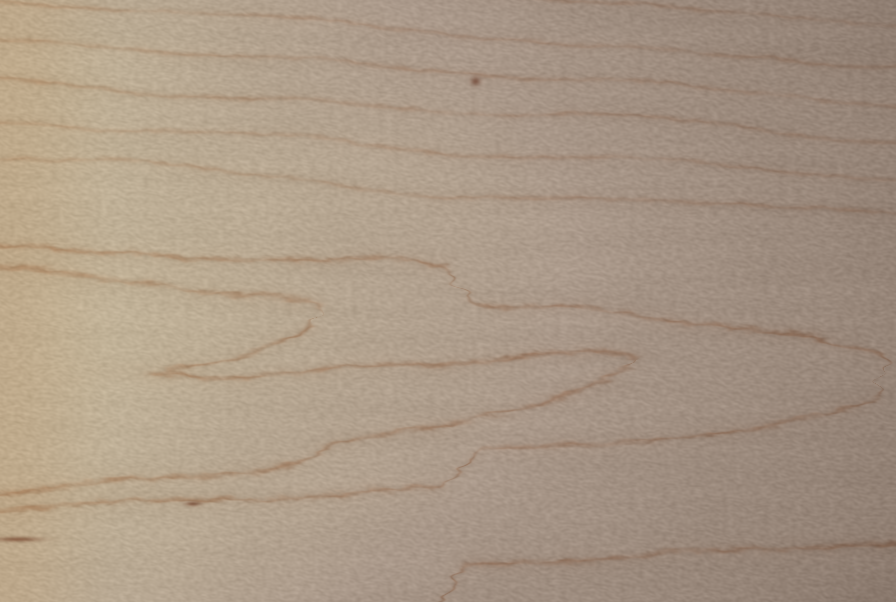
Write a Shadertoy shader that draws this texture.

```glsl
// Pale maple board: fine flecked grain under thin brown growth rings.
// Upper rings are wavy curves; the lower ones are outlines of nested tongues
// whose steep parts are smeared and frayed along the grain by gradient noise.

const vec3 SHADE_WOOD = vec3(0.548, 0.481, 0.434);
const vec3 MID_WOOD   = vec3(0.668, 0.600, 0.543);
const vec3 LIGHT_WOOD = vec3(0.766, 0.708, 0.598);
const vec3 WARM_EDGE  = vec3(0.735, 0.638, 0.510);
const vec3 RING_TINT  = vec3(0.905, 0.815, 0.750);
const vec3 PORE_TINT  = vec3(0.74, 0.60, 0.54);

vec2 hashGradient(vec2 cell) {
    vec3 h = fract(cell.xyx * vec3(0.1031, 0.1030, 0.0973));
    h += dot(h, h.yzx + 33.33);
    float angle = 6.2832 * fract((h.x + h.y) * h.z);
    return vec2(cos(angle), sin(angle));
}

// Gradient noise, about -0.7 to 0.7
float noise(vec2 p) {
    vec2 i = floor(p), f = p - i;
    vec2 u = f * f * f * (f * (f * 6.0 - 15.0) + 10.0);
    vec2 r = vec2(1.0, 0.0);
    float low  = mix(dot(hashGradient(i), f),
                     dot(hashGradient(i + r.xy), f - r.xy), u.x);
    float high = mix(dot(hashGradient(i + r.yx), f - r.yx),
                     dot(hashGradient(i + r.xx), f - r.xx), u.x);
    return mix(low, high, u.y);
}

float smoothMin(float a, float b, float k) {
    float h = max(k - abs(a - b), 0.0) / k;
    return min(a, b) - 0.25 * h * h * k;
}

// Tongue pointing right; shoulder = (x, extra breadth above, extra below)
float tongue(vec2 p, vec2 tip, float lean, float breadth, float power, vec3 shoulder) {
    float back = tip.x - p.x;
    float v = p.y - tip.y + 0.6 * lean * tanh(back / 0.6);
    float halfWidth = breadth * pow(max(back, 0.0), power) + min(back, 0.0);
    float widen = 1.0 - smoothstep(shoulder.x - 0.035, shoulder.x + 0.035, p.x);
    return max(v - shoulder.y * widen, -v - shoulder.z * widen) - halfWidth;
}

// Frays along the grain and bends gently across it
vec2 grainWarp(vec2 p) {
    float fray = 0.026 * noise(p * vec2(7.0, 75.0)) + 0.035 * noise(p * vec2(5.0, 22.0) + 7.0);
    float bend = 0.018 * noise(p * vec2(4.0, 3.0) + 3.0) + 0.006 * noise(p * vec2(17.0, 6.0));
    return p + vec2(fray, bend);
}

// Implicit outlines: inner double tongue, outer tongue, lower ring
vec3 ringFields(vec2 q) {
    float upper = tongue(q, vec2(0.53, 0.475), 0.05, 0.14, 0.5, vec3(0.0));
    float lower = tongue(q, vec2(1.06, 0.40), 0.19, 0.09, 0.5, vec3(0.52, 0.0, 0.02));
    float outer = tongue(q, vec2(1.47, 0.37), -0.004, 0.139, 0.34, vec3(0.77, 0.06, 0.06));
    float bottom = q.y - 0.055 - 0.058 * (q.x - 0.76)
                 + 0.08 * (1.0 - smoothstep(0.67, 0.78, q.x));
    return vec3(smoothMin(upper, lower, 0.02), outer, bottom);
}

// Fields divided by their slope; the slope along the grain counts less,
// so lines spread where they cross the grain
vec3 ringDistances(vec2 q) {
    vec2 e = vec2(0.006, 0.0);
    vec3 dx = (ringFields(q + e.xy) - ringFields(q - e.xy)) / (2.0 * e.x);
    vec3 dy = (ringFields(q + e.yx) - ringFields(q - e.yx)) / (2.0 * e.x);
    return ringFields(q) / clamp(sqrt(0.06 * dx * dx + dy * dy), 0.6, 3.0);
}

// Brown core with a soft halo
float ringLine(float d, float width) {
    return 0.75 * exp(-d * d / (width * width)) + 0.25 * exp(-abs(d) / (2.5 * width));
}

// Long wavy rings of the upper board
float upperRings(vec2 p, float width) {
    float sum = 0.0;
    for (int i = 0; i < 6; i++) {
        float k = float(i);
        float y = 0.734 + 0.067 * k - p.x * (0.063 + 0.003 * k);
        y += 0.030 * noise(vec2(p.x * 2.3, 0.37 * k + 5.3));
        y += 0.006 * noise(vec2(p.x * 9.0, 3.7 * k + 1.4));
        y += 0.003 * noise(vec2(p.x * 34.0, 5.3 * k + 2.6));
        float strength = 0.75 + 0.6 * noise(vec2(p.x * 5.0, 2.7 * k + 9.2))
                       + 0.5 * noise(vec2(p.x * 23.0, 1.9 * k + 4.3));
        sum += strength * ringLine(p.y - y, width);
    }
    return sum;
}

float pore(vec2 p, vec2 center, vec2 size) {
    vec2 q = (p - center) / size;
    return exp(-dot(q, q));
}

vec3 woodColor(float light) {
    vec3 c = mix(SHADE_WOOD, MID_WOOD, clamp(light * 2.0, -0.1, 1.0));
    return mix(c, LIGHT_WOOD, clamp(light * 2.0 - 1.0, 0.0, 1.0));
}

void mainImage(out vec4 fragColor, in vec2 fragCoord) {
    vec2 uv = fragCoord / iResolution.xy;
    vec2 p = fragCoord / iResolution.y;
    float pixel = 1.0 / iResolution.y;

    // Light falling off to the right and toward top and bottom
    float rise = uv.y - 0.55;
    float light = 1.05 - 0.88 * uv.x - 0.7 * rise * rise + 0.07 * noise(p * vec2(2.0, 4.0));
    vec3 color = woodColor(light);
    color = mix(color, WARM_EDGE, 0.6 * (1.0 - smoothstep(0.0, 0.14, uv.x)));

    // Long streaks, mild curl and short slanted flecks
    vec2 slant = vec2(p.x, p.y + 0.12 * p.x + 0.005 * noise(p * 26.0));
    float flecks = noise(slant * vec2(72.0, 165.0));
    float grain = 0.016 * noise(p * vec2(2.5, 42.0)) + 0.007 * noise(p * vec2(9.0, 4.0))
                + 0.043 * flecks + 0.033 * noise(slant * vec2(130.0, 215.0) + 19.0);
    color += grain;

    // Growth rings with rough edges and uneven strength
    float rough = 0.0045 * noise(p * vec2(34.0, 110.0) + 31.0) + 0.002 * flecks;
    float width = max(0.0043, pixel);
    float rings = 0.70 * upperRings(p + vec2(0.0, 0.6 * rough), 0.85 * width);
    float vary = 0.82 + 0.7 * noise(p * vec2(13.0, 28.0)) + 0.4 * noise(p * vec2(40.0, 90.0));
    vec3 d = ringDistances(grainWarp(p)) + rough;
    rings += vary * (ringLine(d.x, width) + ringLine(d.y, 0.9 * width) + ringLine(d.z, width));
    color *= mix(vec3(1.0), RING_TINT, clamp(rings, 0.0, 1.1));

    // Small dark pores
    float pores = pore(p, vec2(0.79, 0.865), vec2(0.008, 0.007))
                + pore(p, vec2(0.03, 0.104), vec2(0.035, 0.004))
                + pore(p, vec2(0.32, 0.163), vec2(0.012, 0.004));
    color *= mix(vec3(1.0), PORE_TINT, min(pores, 1.0));

    fragColor = vec4(clamp(color, 0.0, 1.0), 1.0);
}
```
